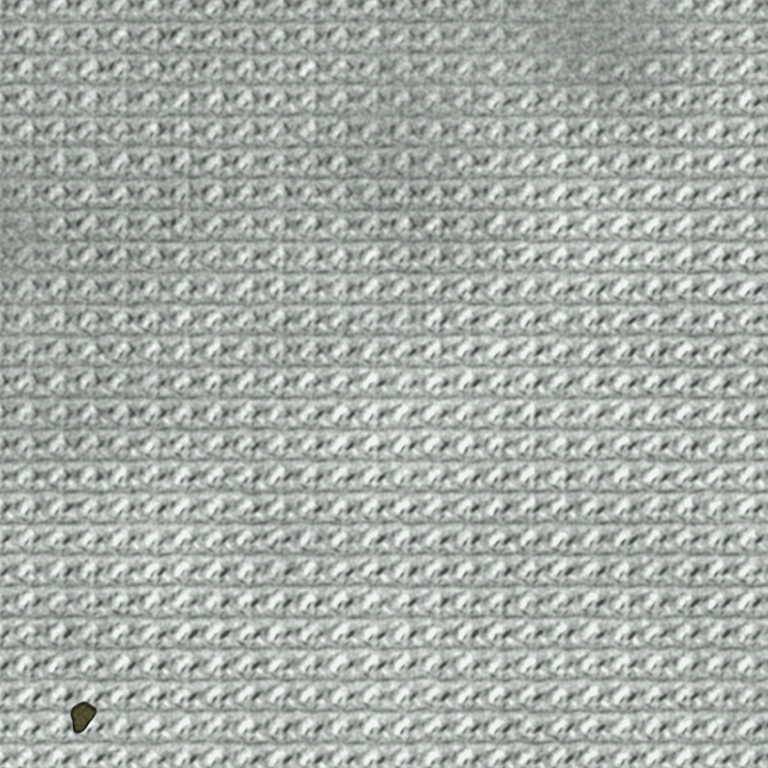
Give the GLSL for this texture, as a three.js fragment shader.

```glsl
// Pale grey knitted cloth: rows of knobbly stitches parted by broken grooves.
// Each stitch is a sum of soft tilted strokes wrapped on a grid; gradient
// noise adds drift, grain and faded patches, and one dark fleck lies on top.
varying vec2 vUv;

const float REPEATS = 24.5;                  // stitches across and down
const vec2 GRID_SHIFT = vec2(0.90, 0.28);    // centre of the first stitch
const float CLOTH_TONE = 0.668;
const vec3 CLOTH_TINT = vec3(-0.012, 0.016, -0.004);
const vec3 FLECK_FILL = vec3(0.31, 0.30, 0.19);
const vec3 FLECK_RIM = vec3(0.13, 0.13, 0.08);

float hash(vec2 p) {
  return fract(sin(dot(p, vec2(127.1, 311.7))) * 43758.5);
}

float cornerSlope(vec2 cell, vec2 offset) {
  float angle = 6.2832 * hash(cell);
  return dot(vec2(cos(angle), sin(angle)), offset);
}

float gradientNoise(vec2 p) {
  vec2 i = floor(p);
  vec2 f = p - i;
  vec2 u = f * f * f * (f * (f * 6.0 - 15.0) + 10.0);
  vec2 e = vec2(1.0, 0.0);
  float low = mix(cornerSlope(i, f), cornerSlope(i + e, f - e), u.x);
  float high = mix(cornerSlope(i + e.yx, f - e.yx), cornerSlope(i + 1.0, f - 1.0), u.x);
  return mix(low, high, u.y);
}

float bell(float x, float width) {
  return exp(-x * x / (width * width));
}

float patchMask(vec2 uv, vec2 centre, vec2 radius) {
  vec2 d = (uv - centre) / radius;
  return exp(-dot(d, d));
}

// Soft tilted ellipse repeated in every cell, with its own strength in each
float stroke(vec2 p, vec2 centre, float angle, vec2 radius) {
  vec2 q = p - centre + 0.5;
  float strength = mix(0.75, 1.25, hash(floor(q) + 40.0 * radius));
  q = fract(q) - 0.5;
  float c = cos(angle);
  float s = sin(angle);
  q = vec2(c * q.x + s * q.y, c * q.y - s * q.x) / radius;
  return exp(-dot(q, q)) * strength;
}

// Relief of the stitches; lean shifts from upright loops to slanted ones
float stitches(vec2 p, float lean) {
  float tone = 0.0;
  // Lit yarn lobes
  tone += 0.25 * stroke(p, vec2(0.04, 0.16), mix(1.2, 0.7, lean), vec2(0.19, 0.13));
  tone += 0.25 * stroke(p, vec2(-0.19, -0.04), 1.1, vec2(0.21, 0.11));
  tone += 0.20 * stroke(p, vec2(0.08, -0.19), 0.7, vec2(0.14, 0.09));
  tone += 0.18 * stroke(p, vec2(0.39, -0.20), -0.8, vec2(0.16, 0.08));
  tone += 0.13 * stroke(p, vec2(-0.34, 0.33), 0.5, vec2(0.16, 0.08));
  // Shadowed gaps
  tone -= mix(0.22, 0.40, lean) * stroke(p, vec2(0.25, -0.04), 0.75, vec2(0.23, 0.075));
  tone -= mix(0.32, 0.20, lean) * stroke(p, vec2(-0.38, 0.12), 1.1, vec2(0.17, 0.08));
  tone -= mix(0.27, 0.08, lean) * stroke(p, vec2(0.24, 0.17), -1.0, vec2(0.17, 0.07));
  tone -= 0.23 * stroke(p, vec2(-0.06, -0.10), 1.0, vec2(0.13, 0.05));
  tone -= 0.19 * stroke(p, vec2(-0.20, -0.30), -0.5, vec2(0.15, 0.065));
  tone -= 0.15 * stroke(p, vec2(0.16, -0.33), 0.9, vec2(0.11, 0.055));
  tone -= 0.14 * stroke(p, vec2(-0.14, 0.30), 0.8, vec2(0.12, 0.055));
  // Broken groove between rows and the ridge beneath it
  float wave = 0.025 * sin(6.2832 * p.x + 0.8);
  float groove = fract(p.y + 0.96 + wave) - 0.5;
  float ridge = fract(p.y + 0.10 + wave) - 0.5;
  tone -= (0.13 + 0.05 * sin(6.2832 * p.x - 1.0)) * bell(groove, 0.075);
  return tone + 0.05 * bell(ridge, 0.10);
}

// Irregular fleck, narrowing downwards: negative inside, about 1 per radius
float fleckShape(vec2 uv) {
  vec2 q = uv - vec2(0.107, 0.066);
  q.x -= 0.22 * q.y;
  q /= vec2(max(0.0145 + 0.17 * q.y, 0.005), 0.020);
  float angle = atan(q.y, q.x);
  return length(q) - 1.0 - 0.08 * sin(3.0 * angle + 0.6) - 0.05 * sin(5.0 * angle);
}

void main() {
  vec2 uv = vUv;

  // Stitch grid with slight drift of the yarn
  vec2 drift = vec2(gradientNoise(uv * 19.0), gradientNoise(uv * 19.0 + 50.0));
  vec2 p = uv * REPEATS - GRID_SHIFT + 0.08 * drift;

  // Faded areas and slanting of the loops
  float cloud = gradientNoise(uv * 5.0 + 8.0);
  float lean = smoothstep(-0.15, 0.55, uv.x * 0.6 - uv.y + 0.55 + 0.25 * cloud);
  float fade = 0.75 * patchMask(uv, vec2(0.77, 0.97), vec2(0.13, 0.08));
  fade += 0.50 * patchMask(uv, vec2(0.0, 0.70), vec2(0.06, 0.09));
  fade += 0.35 * patchMask(uv, vec2(0.54, 0.86), vec2(0.10, 0.08));
  float contrast = mix(0.85, 1.10, lean) * (1.0 - min(fade, 0.85));

  // Cloth tone with uneven light and grain
  float tone = CLOTH_TONE + contrast * stitches(p, lean);
  tone += 0.065 * (lean - 0.6) - 0.07 * fade + 0.05 * cloud;
  tone += 0.12 * gradientNoise(uv * 83.0) + 0.14 * gradientNoise(uv * 171.0);
  vec3 colour = vec3(clamp(tone, 0.28, 0.94)) + CLOTH_TINT;

  // Dark fleck with a darker rim
  float fleck = fleckShape(uv);
  vec3 fleckColour = mix(FLECK_FILL, FLECK_RIM, smoothstep(-0.35, -0.05, fleck));
  fleckColour += 0.10 * gradientNoise(uv * 190.0);
  colour = mix(fleckColour, colour, smoothstep(-0.08, 0.12, fleck));

  gl_FragColor = vec4(colour, 1.0);
}
```
